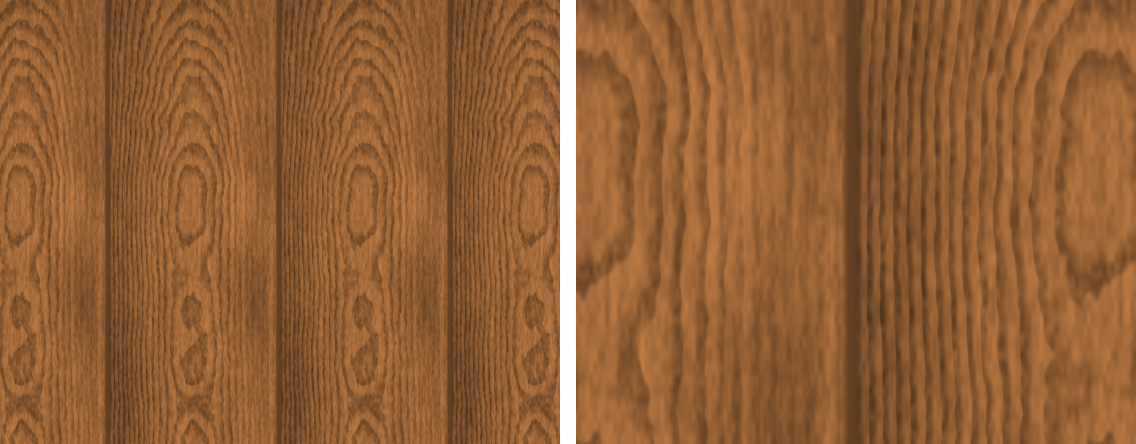
Left, the full canvas; right, a detail of the centre.
Give the GLSL for this texture, as a Shadertoy shader.

```glsl
// Stained wooden planks with arched cathedral grain, split by dark vertical grooves.

const float PLANK_WIDTH = 0.3056;  // fraction of the canvas width
const float FIRST_GROOVE = 0.192;
const vec3 WOOD_TINT = vec3(1.0, 0.648, 0.36);

float hash(vec2 p) {
    vec3 q = fract(vec3(p.xyx) * 0.1031);
    q += dot(q, q.yzx + 33.33);
    return fract((q.x + q.y) * q.z);
}

// Value noise, centred on zero
float noise(vec2 p) {
    vec2 i = floor(p), f = fract(p);
    f = f * f * (3.0 - 2.0 * f);
    float low = mix(hash(i), hash(i + vec2(1, 0)), f.x);
    float high = mix(hash(i + vec2(0, 1)), hash(i + vec2(1, 1)), f.x);
    return mix(low, high, f.y) - 0.5;
}

float fbm(vec2 p) {
    float sum = 0.0, gain = 0.6;
    for (int i = 0; i < 3; i++) {
        sum += gain * noise(p);
        p = p * 2.1 + 17.3;
        gain *= 0.5;
    }
    return sum;
}

// Soft elliptical spot
float blob(vec2 p, vec2 centre, vec2 radius) {
    vec2 q = (p - centre) / radius;
    return exp(-dot(q, q));
}

// Growth ring number: steep arches above, slim tongues below, straight sides
float ringField(vec2 p) {
    float kinks = blob(p, vec2(0.25, 0.735), vec2(0.12, 0.022))
                + 0.6 * blob(p, vec2(0.24, 0.84), vec2(0.07, 0.014));
    float sway = 0.03 * noise(vec2(3.0, p.y * 4.0)) + 0.022 * kinks;
    float offset = p.x - 0.5 + sway;
    float density = mix(41.0, 36.0, smoothstep(-0.1, 0.1, offset));
    float sides = density * (sqrt(offset * offset + 0.036) - 0.19);
    float rise = max(p.y - 0.585, 0.0);
    float arches = 19.0 * rise * rise / (rise + 0.02);
    vec2 q = vec2(offset, p.y);
    float tongues = 1.3 * blob(q, vec2(0.01, 0.4), vec2(0.12, 0.075))
                  + 0.9 * blob(q, vec2(-0.01, 0.235), vec2(0.06, 0.035))
                  + 1.5 * blob(q, vec2(0.0, 0.09), vec2(0.13, 0.055));
    float reach = exp(-offset * offset / 0.13);
    float wobble = 0.9 * noise(p * vec2(6.0, 6.0))
                 + 0.45 * noise(p * vec2(18.0, 22.0))
                 + 0.3 * noise(p * vec2(50.0, 70.0));
    float rings = 0.1 + sides + arches * reach + tongues + wobble * (0.45 + 0.4 * reach);
    return max(rings, 0.02);
}

// Dark late wood: slow onset, crisp outer edge
float ringBand(float rings, float blur) {
    float t = fract(rings);
    float edge = clamp(blur, 0.14, 0.45);
    float band = smoothstep(0.3, 0.75, t) * (1.0 - smoothstep(1.0 - edge, 1.0, t));
    return mix(band, 0.4, smoothstep(0.5, 1.2, blur));
}

// Broad light and dark areas of one plank
float stain(vec2 p) {
    float tone = 0.045 * blob(p, vec2(0.5, 0.45), vec2(0.25, 0.6));
    tone -= 0.06 * (1.0 - smoothstep(0.08, 0.3, p.x));
    tone -= 0.08 * blob(p, vec2(0.08, 0.08), vec2(0.13, 0.24));
    tone -= 0.085 * blob(p, vec2(0.85, 0.31), vec2(0.12, 0.11));
    tone += 0.05 * blob(p, vec2(0.82, 0.53), vec2(0.11, 0.07));
    tone -= 0.035 * blob(p, vec2(0.88, 0.78), vec2(0.1, 0.25));
    tone -= 0.03 * smoothstep(0.75, 1.0, p.y);
    return tone + 0.06 * fbm(p * vec2(4.0, 5.0) + 8.0);
}

// Long fibres, strongest on the plain right side, and short pores
float fibres(vec2 p) {
    float plain = smoothstep(0.6, 0.8, p.x);
    return mix(0.05, 0.1, plain) * noise(p * vec2(48.0, 3.0))
         + 0.08 * noise(p * vec2(80.0, 30.0) + 5.0)
         + 0.10 * noise(p * vec2(130.0, 110.0) + 9.0);
}

// Groove shadow and the lit lip beside it
float shadeGroove(float tone, float x, float pixel) {
    float side = x - step(0.5, x);  // signed distance from the groove
    float soft = max(pixel, 0.008);
    float groove = 1.0 - smoothstep(0.014 - soft, 0.014 + soft, abs(side));
    tone *= 1.0 - 0.1 * exp(-max(side, 0.0) * 30.0) * step(0.0, side);
    tone += 0.03 * exp(-pow((side + 0.035) / 0.012, 2.0));
    tone -= 0.05 * exp(-pow((side + 0.07) / 0.012, 2.0));
    return mix(tone, 0.37, groove * 0.9);
}

void mainImage(out vec4 fragColor, in vec2 fragCoord) {
    vec2 uv = fragCoord / iResolution.xy;
    vec2 p = vec2(fract((uv.x - FIRST_GROOVE) / PLANK_WIDTH), uv.y);
    float pixel = 1.0 / (iResolution.x * PLANK_WIDTH);

    float rings = ringField(p);
    float band = ringBand(rings, fwidth(rings));
    float contrast = mix(0.145, 0.05, smoothstep(0.64, 0.85, p.x));
    float speckle = 1.0 + 0.8 * noise(p * vec2(85.0, 150.0));

    float tone = 0.618 + stain(p) + fibres(p) - contrast * band * speckle;
    tone = shadeGroove(tone, p.x, pixel);
    fragColor = vec4(WOOD_TINT * clamp(tone, 0.33, 0.74), 1.0);
}
```
